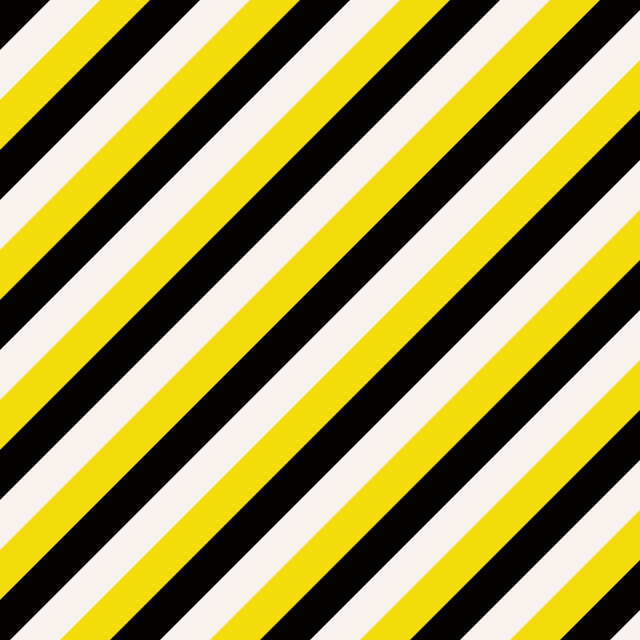
Write a Shadertoy shader that draws this pattern.

```glsl
// Diagonal stripes in black, cream and yellow, rising to the right at 45 degrees.
// A repeating phase runs down the diagonal from the upper left corner; three equal
// bands share each repeat, and their antialiased coverages always sum to one.

const float PERIOD = 15.0 / 64.0;   // one three-stripe repeat along a canvas edge
const float BAND = 1.0 / 3.0;       // share of a repeat taken by one stripe

const vec3 BLACK  = vec3(0.016, 0.008, 0.000);
const vec3 CREAM  = vec3(0.969, 0.949, 0.929);
const vec3 YELLOW = vec3(0.957, 0.863, 0.039);

// Coverage of the band with the given index, wrapping around the repeat.
float bandCoverage(float phase, float index, float blur) {
    float center = (index + 0.5) * BAND;
    float dist = abs(fract(phase - center + 0.5) - 0.5);
    return clamp((0.5 * BAND - dist) / blur + 0.5, 0.0, 1.0);
}

vec3 stripes(float phase, float blur) {
    return BLACK  * bandCoverage(phase, 0.0, blur)
         + CREAM  * bandCoverage(phase, 1.0, blur)
         + YELLOW * bandCoverage(phase, 2.0, blur);
}

void mainImage(out vec4 fragColor, in vec2 fragCoord) {
    vec2 uv = fragCoord / iResolution.y;

    // Diagonal position, measured from the upper left corner
    float phase = (uv.x + 1.0 - uv.y) / PERIOD;

    // One pixel across the slanted edge, in phase units
    float blur = sqrt(2.0) / (iResolution.y * PERIOD);

    fragColor = vec4(stripes(phase, blur), 1.0);
}
```
